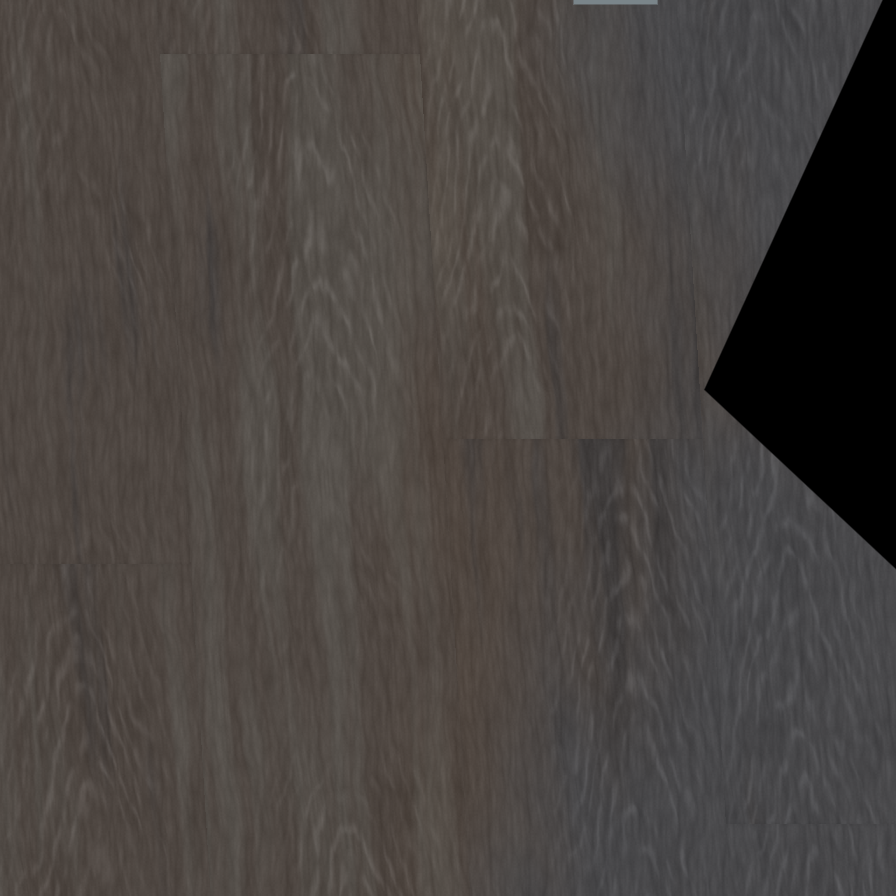
Reproduce this texture procedurally as a WebGL 2 fragment shader.

```glsl
#version 300 es
precision highp float;
// Dim grey-brown oak planks with fine grain, cut by a black wedge at the right.
uniform vec2 u_resolution;
out vec4 fragColor;

vec2 hash2(vec2 p) {
  vec3 q = fract(vec3(p.xyx) * vec3(0.1031, 0.1030, 0.0973));
  q += dot(q, q.yzx + 33.33);
  return fract((q.xx + q.yz) * q.zy);
}

// Distance to the nearest scattered point
float cells(vec2 p) {
  vec2 base = floor(p), f = p - base;
  float nearest = 4.0;
  for (int j = -1; j <= 1; j++)
    for (int i = -1; i <= 1; i++) {
      vec2 o = vec2(i, j);
      vec2 d = o + hash2(base + o + 200.0) - f;
      nearest = min(nearest, dot(d, d));
    }
  return sqrt(nearest);
}

// Smooth wandering value, about -1 to 1
float waves(vec2 p) {
  float sum = 0.0, amp = 0.5;
  for (int i = 0; i < 4; i++) {
    sum += amp * sin(p.x + 1.7 * sin(p.y)) * cos(p.y * 0.9 + sin(p.x * 0.8));
    p = mat2(1.5, 0.9, -0.9, 1.5) * p + 2.3;
    amp *= 0.62;
  }
  return sum;
}

void main() {
  vec2 uv = gl_FragCoord.xy / u_resolution;
  float px = 1.0 / min(u_resolution.x, u_resolution.y);

  // Leaning planks with staggered end joints
  float across = (uv.x + 0.06 * uv.y - 0.235) / 0.29;
  float column = floor(across);
  float joint = fract(0.94 + 0.57 * column);
  float upper = step(joint, uv.y);
  vec2 seed = hash2(vec2(column + 7.0, upper * 5.0 + 3.0));
  vec2 wood = vec2((fract(across) - 0.5) * 0.29, uv.y);
  vec2 shifted = wood + seed * 9.0;

  // Grain bent by slow waves
  float bend = waves(shifted * vec2(16.0, 7.0));
  float ripple = waves(shifted * vec2(70.0, 28.0));
  vec2 grain = shifted + vec2(0.008 * bend + 0.002 * ripple, 0.0);
  float fibre = 0.5 - cells(grain * vec2(120.0, 10.0));
  float pores = 0.5 - cells(grain * vec2(210.0, 40.0) + 40.0);
  float bands = waves(grain * vec2(48.0, 1.6));

  // Nested arches with broken pale lines
  float centre = wood.x - (seed.x - 0.5) * 0.12;
  float rings = length(vec2(centre * 65.0, 1.2)) + wood.y * 17.0 + bend * 1.1 + ripple * 0.4;
  float line = pow(0.5 + 0.5 * sin(6.2832 * rings), 3.0);
  float figure = smoothstep(0.14, 0.03, abs(centre)) * smoothstep(-0.7, 0.4, waves(shifted * vec2(9.0, 5.0) + 4.0));
  float flecks = smoothstep(0.75, 0.25, cells(grain * vec2(75.0, 18.0) + 90.0));

  // Colour drifts from warm at the left to cool at the lower right
  float tone = 0.5 * bands + 0.35 * waves(uv * vec2(9.0, 4.0) + 1.0) + (seed.y - 0.5) * 0.2;
  tone += 0.25 * smoothstep(0.2, 0.0, abs(uv.x - 0.34));
  vec3 color = mix(vec3(0.30, 0.27, 0.25), vec3(0.33, 0.31, 0.29), smoothstep(0.08, 0.45, tone));
  float cool = smoothstep(0.68, 0.95, uv.x + 0.4 * abs(uv.y - 0.6) + 0.08 * bend);
  color = mix(color, vec3(0.28, 0.28, 0.29), cool * 0.95);
  color = mix(color, vec3(0.24, 0.23, 0.23), 0.85 * smoothstep(0.14, 0.55, -tone));
  color += vec3(0.012, 0.0, -0.01) * smoothstep(0.12, 0.0, abs(uv.x - 0.5)) * (0.5 + 0.5 * bend);

  // Fine relief
  color += 0.044 * fibre + 0.036 * pores;
  color += vec3(0.95, 0.97, 1.0) * figure * (0.062 * line * flecks - 0.014);
  color += (hash2(floor(uv * 512.0)).x - 0.5) * 0.010;

  // Barely visible seams and end joints
  float seam = (0.5 - abs(fract(across) - 0.5)) * 0.29;
  color *= 1.0 - 0.04 * smoothstep(0.004 + px, 0.0, seam);
  color *= 1.0 - 0.03 * smoothstep(0.003 + px, 0.0, abs(uv.y - joint));

  // Pale sliver at the top edge
  float sliver = max(abs(uv.x - 0.687) - 0.047, 0.995 - uv.y);
  color = mix(color, vec3(0.48, 0.52, 0.54), smoothstep(px, -px, sliver));

  // Black wedge bounded by two straight cuts
  vec2 corner = uv - vec2(0.786, 0.565);
  float wedge = min(dot(corner, vec2(0.909, -0.416)), dot(corner, vec2(0.683, 0.730)));
  color *= smoothstep(px, -px, wedge);

  fragColor = vec4(clamp(color, 0.0, 1.0), 1.0);
}
```
